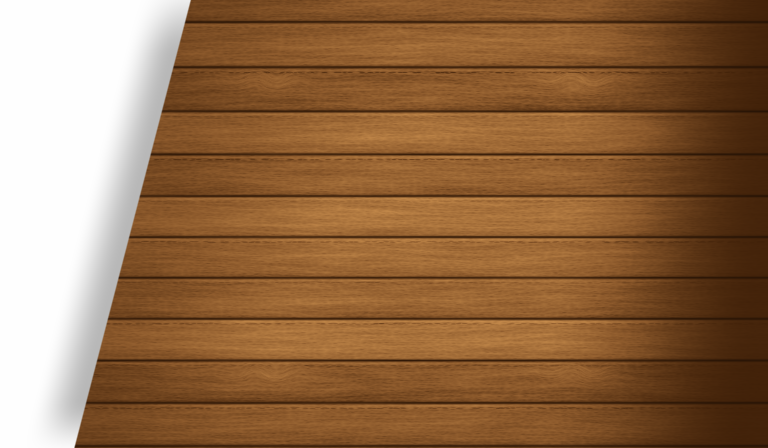
A Shadertoy shader for this texture:

```glsl
const vec3 WOOD_DARK = vec3(0.235, 0.115, 0.025);
const vec3 WOOD_MID = vec3(0.55, 0.35, 0.17);
const vec3 WOOD_LIGHT = vec3(0.78, 0.55, 0.30);
const vec3 SEAM_COLOR = vec3(0.19, 0.095, 0.025);
const vec3 PAPER = vec3(0.995);
const float SHADOW_GREY = 0.72;
const float SHADOW_WIDTH = 0.115;
const float EDGE_BASE = 0.166;      // board edge at the bottom, in canvas heights
const float EDGE_SLOPE = 0.26;
const float FIRST_SEAM = 0.0493;    // measured down from the top
const float SEAM_SPAN = 0.9462;     // ten planks
const float SEAM_WIDTH = 0.0029;
const float KNOT_SPACING = 0.706;
const float KNOT_START = 0.594;
const float TINT[12] = float[12](0.57, 0.64, 0.49, 0.69, 0.58, 0.74,
                                 0.66, 0.61, 0.73, 0.50, 0.61, 0.45);

vec2 hash2(vec2 p) {
    vec3 q = fract(p.xyx * vec3(0.1031, 0.1030, 0.0973));
    q += dot(q, q.yzx + 33.33);
    return fract((q.xx + q.yz) * q.zy);
}

// Distance to the nearest scattered point
float cellular(vec2 p) {
    vec2 cell = floor(p), local = fract(p);
    float nearest = 2.0;
    for (int j = -1; j <= 1; j++) {
        for (int i = -1; i <= 1; i++) {
            vec2 offset = vec2(i, j);
            vec2 delta = offset + hash2(cell + offset) - local;
            nearest = min(nearest, dot(delta, delta));
        }
    }
    return sqrt(nearest);
}

float ridge(float x, float width) {
    return exp(-x * x / (width * width));
}

// Plank number, with slightly uneven plank heights
float plankCoordinate(float down) {
    float t = (down - FIRST_SEAM) / SEAM_SPAN;
    float uneven = 0.007 * sin(3.14159 * t) + 0.006 * sin(6.28318 * t);
    return 10.0 * (t - uneven / SEAM_SPAN);
}

// Brighter middle, darker borders and lower right corner
float lighting(vec2 p, float down, float inside) {
    float left = mix(0.60, 1.0, smoothstep(-0.05, 0.50, inside));
    float right = 1.0 - 0.92 * smoothstep(1.24 - 0.06 * down, 1.74 - 0.07 * down, p.x);
    float top = 1.0 - 0.14 * (1.0 - smoothstep(0.0, 0.2, down));
    float bottom = 1.0 - 0.20 * smoothstep(0.75, 1.0, down);
    return left * right * top * bottom;
}

vec3 woodRamp(float tone) {
    vec3 lower = mix(WOOD_DARK, WOOD_MID, clamp(tone * 2.0, 0.0, 1.0));
    return mix(lower, WOOD_LIGHT, clamp(tone * 2.0 - 1.0, 0.0, 1.0));
}

vec3 planks(vec2 p, float down, float inside) {
    float k = plankCoordinate(down);
    float index = floor(k);
    float across = fract(k) - 0.5;
    float below = (k - round(k)) * SEAM_SPAN * 0.1;
    float tint = TINT[clamp(int(index) + 1, 0, 11)];

    // Knots on the two dark planks
    float hasKnots = float(index == 1.0 || index == 8.0);
    float knotX = (fract((p.x - KNOT_START) / KNOT_SPACING + 0.5) - 0.5) * KNOT_SPACING;
    float knot = hasKnots * exp(-knotX * knotX * 130.0 - pow(across + 0.22, 2.0) * 14.0);

    // Wavy fibres
    vec2 g = p + vec2(index * 3.7, 0.0);
    g.y += 0.004 * sin(g.x * 5.0 + index) + 0.002 * sin(g.x * 13.0 + 40.0 * p.y);
    g.y += 0.009 * knot * sin(knotX * 60.0);
    float coarse = cellular(g * vec2(2.6, 58.0)) - 0.45;
    float fibre = cellular(g * vec2(9.0, 190.0)) - 0.45;
    float grit = cellular(g * vec2(75.0, 230.0)) - 0.45;
    float pore = 1.0 - smoothstep(0.05, 0.22, cellular(g * vec2(32.0, 120.0) + 7.0));
    float blotch = sin(g.x * 7.0 + 2.0 * sin(p.y * 31.0)) * sin(g.x * 3.1 + p.y * 19.0);

    float tone = tint + 0.16 * coarse + 0.17 * fibre + 0.14 * grit;
    tone += 0.035 * blotch - 0.07 * pore + 0.16 * knot;
    tone += 0.05 * ridge(across, 0.3);

    // Shade above each seam, worn bright lip and dotted groove below it
    tone -= 0.15 * exp(-max(-below, 0.0) / 0.009) * (1.0 - step(0.0, below));
    tone += 0.15 * ridge(below - 0.0065, 0.0028);
    float groove = ridge(below - 0.0115, 0.0018) * (0.4 + 0.6 * mod(index, 2.0));
    tone -= 0.22 * groove * smoothstep(-0.2, 0.2, -grit);

    float light = lighting(p, down, inside);
    vec3 color = woodRamp(tone * light);
    float seam = ridge(below, SEAM_WIDTH) * (0.85 + 0.3 * coarse);
    return mix(color, SEAM_COLOR * mix(0.75, 1.0, light), clamp(seam, 0.0, 1.0));
}

void mainImage(out vec4 fragColor, in vec2 fragCoord) {
    vec2 p = fragCoord / iResolution.y;
    float down = 1.0 - p.y;
    float pixel = 1.0 / iResolution.y;
    float inside = (p.x - EDGE_BASE - EDGE_SLOPE * p.y) / length(vec2(1.0, EDGE_SLOPE));

    // Soft shadow along the slanted edge, fading at both ends
    float shadow = smoothstep(-SHADOW_WIDTH, -0.005, inside);
    shadow *= smoothstep(-0.06, 0.13, down) * (1.0 - smoothstep(0.89, 1.02, down));
    vec3 backdrop = mix(PAPER, vec3(SHADOW_GREY), shadow);

    float cover = smoothstep(-pixel, pixel, inside);
    fragColor = vec4(mix(backdrop, planks(p, down, inside), cover), 1.0);
}
```
